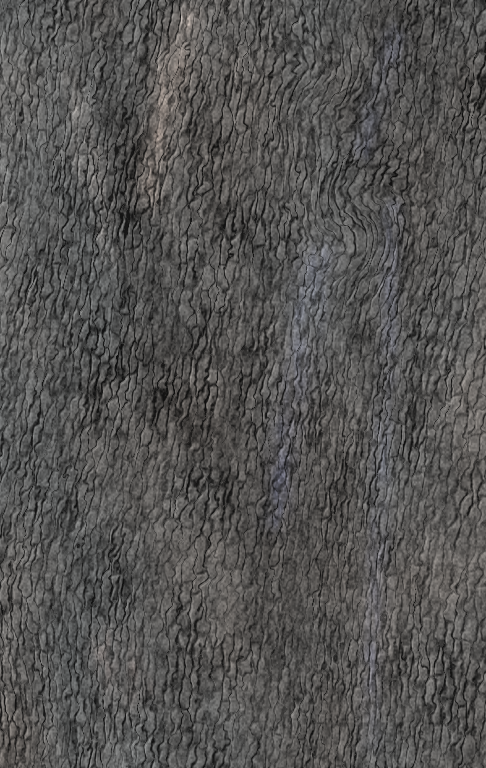
This texture is drawn by a Shadertoy shader. Its source:

```glsl
float hash(vec2 p) {
    vec3 q = fract(p.xyx * vec3(0.1031, 0.1030, 0.0973));
    q += dot(q, q.yzx + 33.33);
    return fract((q.x + q.y) * q.z);
}

float noise(vec2 p) {
    vec2 i = floor(p), f = fract(p);
    f = f * f * (3.0 - 2.0 * f);
    return mix(mix(hash(i), hash(i + vec2(1, 0)), f.x),
               mix(hash(i + vec2(0, 1)), hash(i + vec2(1, 1)), f.x), f.y);
}

float fbm(vec2 p) {
    float sum = 0.0, amp = 0.5;
    for (int i = 0; i < 4; i++) {
        sum += amp * noise(p);
        p = p * 2.03 + 17.3;
        amp *= 0.5;
    }
    return sum / 0.9375;
}

// Soft band around the segment a-b, broken into flecks
float streak(vec2 p, vec2 a, vec2 b, float width) {
    vec2 ab = b - a;
    float t = clamp(dot(p - a, ab) / dot(ab, ab), 0.0, 1.0);
    float d = length(p - a - ab * t) / width;
    float fleck = noise(p * vec2(90.0, 30.0)) * noise(p * vec2(28.0, 9.0) + 5.0);
    return exp(-d * d) * (0.25 + 2.6 * fleck);
}

// Turns the grain around a knot
vec2 knot(vec2 p, vec2 center, float angle, float radius) {
    vec2 d = p - center;
    float a = angle * exp(-dot(d, d) / (radius * radius));
    return center + mat2(cos(a), -sin(a), sin(a), cos(a)) * d;
}

// Staggered long plates: x = gap to border, y = how upright the border is, z = id
vec3 plates(vec2 p) {
    vec2 near = vec2(0.0), next = vec2(0.0);
    float first = 9.0, second = 9.0, id = 0.0;
    for (int x = -1; x <= 1; x++) {
        float column = floor(p.x) + float(x);
        float shift = hash(vec2(column, 7.0));
        for (int y = -1; y <= 1; y++) {
            vec2 c = vec2(column, floor(p.y + shift) + float(y));
            vec2 jitter = vec2(0.15, 0.1) + vec2(0.7, 0.8) * vec2(hash(c), hash(c + 71.7));
            vec2 d = c + jitter - vec2(0.0, shift) - p;
            float dist = length(d);
            if (dist < first) {
                second = first; next = near;
                first = dist; near = d;
                id = hash(c + 133.1);
            } else if (dist < second) {
                second = dist; next = d;
            }
        }
    }
    return vec3(second - first, abs(normalize(next - near).x), id);
}

// Bark surface: x = height, y = plate id
vec2 bark(vec2 q) {
    q.x += 0.011 * (noise(q * vec2(75.0, 48.0)) - 0.5) + 0.006 * (noise(q * vec2(150.0, 110.0)) - 0.5);
    q.y += 0.030 * (noise(q * vec2(90.0, 40.0) + 9.0) - 0.5);
    vec3 plate = plates(q * vec2(64.0, 18.5) + 20.0);
    float width = 0.16 + 0.55 * noise(q * vec2(42.0, 15.0) + 31.0);
    float furrow = 1.0 - smoothstep(0.0, width, plate.x);
    furrow *= mix(0.5, 1.0, plate.y) * (0.5 + 0.9 * noise(q * vec2(30.0, 9.0)));
    return vec2(1.0 - furrow + 0.7 * (fbm(q * vec2(110.0, 38.0)) - 0.5), plate.z);
}

void mainImage(out vec4 fragColor, in vec2 fragCoord) {
    vec2 p = fragCoord / iResolution.x;

    // Leaning, wavering grain
    vec2 q = knot(p, vec2(0.73, 1.13), 0.8, 0.09);
    q = knot(q, vec2(0.66, 1.39), -0.6, 0.08);
    q.x += 0.07 * noise(p * vec2(3.5, 2.5)) - 0.13 * p.y;

    // Furrows and light from the upper left
    vec2 surface = bark(q);
    float slope = surface.x - bark(q + vec2(-0.0032, 0.0040)).x;
    float value = 0.18 * (surface.x - 0.68) + 0.085 * slope + 0.05 * (surface.y - 0.5);
    float relief = 0.75 + 0.5 * fbm(p * vec2(5.0, 3.5) + 4.0);
    relief *= 1.0 - 0.3 * streak(p, vec2(0.55, 0.0), vec2(0.62, 0.5), 0.13);
    value *= relief;

    // Fibres and grit
    value += 0.10 * (noise(q * vec2(200.0, 70.0)) - 0.5);
    value += 0.14 * (noise(p * vec2(300.0, 240.0)) - 0.5);

    // Broad light and shade
    float tone = 0.335 + 0.20 * (fbm(p * vec2(5.0, 2.2) + 2.0) - 0.5);
    tone -= 0.045 * streak(p, vec2(0.44, 1.35), vec2(0.50, 0.55), 0.09);
    tone -= 0.04 * streak(p, vec2(0.25, 1.3), vec2(0.32, 0.7), 0.06);
    value = max(tone + value, 0.06 + 0.05 * surface.y);
    float warmth = fbm(p * vec2(6.0, 3.0) + 40.0) - 0.5;
    vec3 color = value * (vec3(1.01, 1.0, 0.985) + warmth * vec3(0.10, 0.0, -0.06));

    // Pale worn ridges, bluish lichen and a reddish patch
    float pale = streak(p, vec2(0.38, 1.54), vec2(0.30, 1.17), 0.028)
               + streak(p, vec2(0.16, 1.42), vec2(0.22, 1.06), 0.032);
    float blue = streak(p, vec2(0.65, 1.05), vec2(0.57, 0.52), 0.032)
               + streak(p, vec2(0.81, 1.50), vec2(0.75, 1.28), 0.025)
               + 0.7 * streak(p, vec2(0.81, 1.15), vec2(0.76, 0.05), 0.02);
    float pink = streak(p, vec2(0.23, 0.25), vec2(0.27, 0.15), 0.04);
    color *= 1.0 + pale * vec3(0.36, 0.32, 0.30)
                 + blue * vec3(0.14, 0.16, 0.26)
                 + pink * vec3(0.20, 0.13, 0.11);

    fragColor = vec4(clamp(color, 0.0, 1.0), 1.0);
}
```
